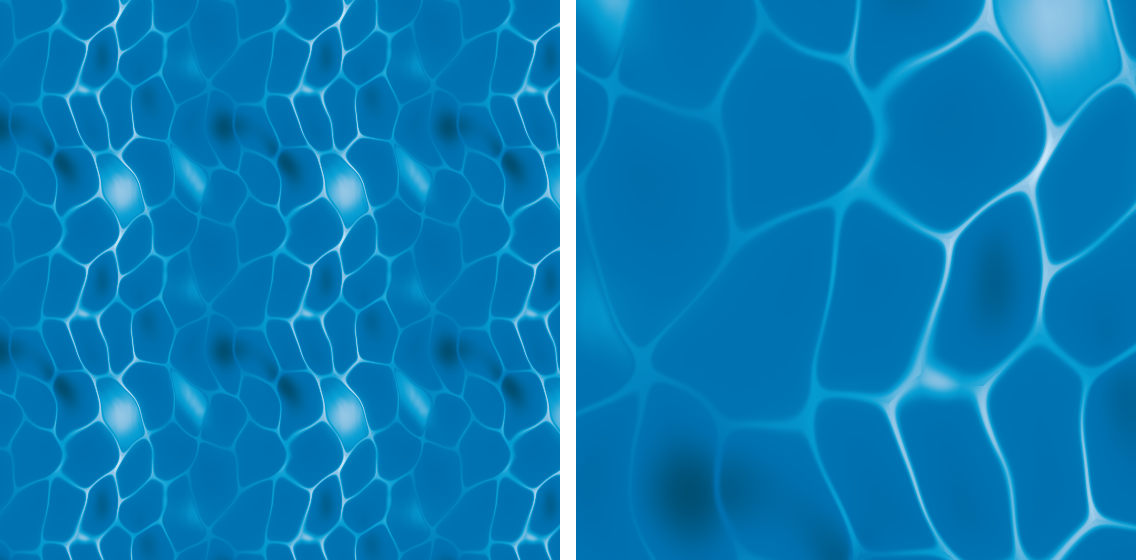
Left: the whole. Right: its middle third, enlarged.
This texture is drawn by a three.js fragment shader. Its source:

```glsl
// Tiling water caustics: tall leaning blue cells parted by thin glowing seams, with pale pools and deep spots.
// Cell sites lie in four waving rows of a wrapped tile; a soft Voronoi border distance
// draws the seams, and wrapped gradient noise bends and varies them.

#define REPEATS 2.5
#define ROWS 4
#define MAX_COLUMNS 7
#define JITTER 0.02
#define ROUNDING 130.0
#define SEAM_WIDTH 0.0045
#define DEEP vec3(0.0, 0.25, 0.34)
#define BODY vec3(0.0, 0.445, 0.695)
#define SHALLOW vec3(0.02, 0.62, 0.825)
#define PALE vec3(0.54, 0.76, 0.89)
#define GLINT vec3(0.84, 0.94, 1.0)

varying vec2 vUv;

vec2 hash2(vec2 c) {
  c = vec2(dot(c, vec2(127.1, 311.7)), dot(c, vec2(269.5, 183.3)));
  return fract(sin(c) * 43758.5);
}

float corner(vec2 cell, vec2 offset, vec2 period) {
  float angle = 6.2832 * hash2(mod(cell, period) + period).x;
  return dot(vec2(cos(angle), sin(angle)), offset);
}

// Gradient noise that wraps once per tile
float noise(vec2 p, vec2 period) {
  p *= period;
  vec2 i = floor(p), f = fract(p), e = vec2(1.0, 0.0);
  vec2 u = f * f * f * (f * (f * 6.0 - 15.0) + 10.0);
  return mix(mix(corner(i, f, period), corner(i + e, f - e, period), u.x),
             mix(corner(i + e.yx, f - e.yx, period), corner(i + 1.0, f - 1.0, period), u.x), u.y);
}

vec2 wrapDelta(vec2 d) {
  return d - floor(d + 0.5);
}

// Soft leaning ellipse, wrapped in the tile
float glow(vec2 p, vec2 centre, vec2 radii, float lean) {
  vec2 d = wrapDelta(p - centre);
  d.x += lean * d.y;
  d /= radii;
  return exp(-dot(d, d));
}

float pools(vec2 p) {
  return 0.62 * glow(p, vec2(0.545, 0.645), vec2(0.10, 0.12), 0.0)
       + 0.46 * glow(p, vec2(0.86, 0.71), vec2(0.06, 0.14), 0.59)
       + 0.25 * glow(p, vec2(0.89, 0.20), vec2(0.14, 0.08), 0.0);
}

float gaps(vec2 p) {
  return glow(p, vec2(0.33, 0.46), vec2(0.045, 0.07), 0.0)
       + glow(p, vec2(0.37, 0.09), vec2(0.045, 0.07), 0.0)
       + 0.6 * glow(p, vec2(0.73, 0.26), vec2(0.05), 0.0);
}

float shades(vec2 p) {
  return glow(p, vec2(0.26, 0.785), vec2(0.065, 0.10), 0.5)
       + glow(p, vec2(0.026, 0.93), vec2(0.09, 0.085), 0.0)
       + 0.55 * glow(p, vec2(0.65, 0.08), vec2(0.055, 0.11), 0.2)
       + 0.5 * glow(p, vec2(0.456, 0.257), vec2(0.045, 0.10), 0.0);
}

// Each row has its own start, spacing, wave height, wave step and wave phase
vec2 siteAt(float row, float column) {
  vec2 run = row < 1.0 ? vec2(0.12, 0.17) : row < 2.0 ? vec2(0.42, 0.18) : row < 3.0 ? vec2(0.54, 0.155) : vec2(0.88, 0.127);
  vec3 wave = row < 1.0 ? vec3(0.06, 0.95, -0.85) : row < 2.0 ? vec3(0.055, 3.14, 1.57)
            : row < 3.0 ? vec3(0.06, 1.9, -0.8) : vec3(0.07, 0.5, -1.4);
  vec2 site = vec2(run.x + run.y * column, 0.19 + 0.25 * row + wave.x * sin(wave.y * column + wave.z));
  return site + JITTER * (hash2(vec2(column, row) + 3.0) - 0.5);
}

// Offset to a site, sheared and squashed so that cells stand tall and lean
vec2 toSite(vec2 p, vec2 site) {
  vec2 d = wrapDelta(site - p);
  return vec2(d.x + 0.3 * sin(6.2832 * (p.y - 0.55)) * d.y, 0.68 * d.y);
}

// Rounded distance to the cell border, with the cell site and the steepness of the border
float borderDistance(vec2 p, out vec2 home, out float steepness) {
  float nearest = 9.0, sum = 1e-9;
  vec2 toHome = vec2(0.0);
  home = vec2(0.0);
  steepness = 0.0;
  for (int pass = 0; pass < 2; pass++) {
    for (int r = 0; r < ROWS; r++) {
      for (int c = 0; c < MAX_COLUMNS; c++) {
        if (c >= 5 + r - (r > 0 ? 1 : 0)) break;
        vec2 site = siteAt(float(r), float(c));
        vec2 d = toSite(p, site), apart = d - toHome;
        if (pass == 0) {
          if (dot(d, d) < nearest) { nearest = dot(d, d); toHome = d; home = site; }
        } else if (dot(apart, apart) > 1e-5) {
          vec2 normal = normalize(apart);
          float weight = exp(-ROUNDING * dot(0.5 * (d + toHome), normal));
          sum += weight;
          steepness += weight * abs(normal.x);
        }
      }
    }
  }
  steepness /= sum;
  return -log(sum) / ROUNDING;
}

void main() {
  vec2 p = vUv * REPEATS, home;
  vec2 bend = vec2(noise(p, vec2(5.0)), noise(p + 0.37, vec2(6.0)));
  float steepness;
  float border = borderDistance(p + 0.045 * bend, home, steepness);
  float inside = max(border, 0.0);
  // Seams: bright where steep in the narrow-celled band, faint elsewhere
  float band = pow(0.5 + 0.5 * cos(6.2832 * (p.x - 0.48)), 1.5), gap = gaps(p);
  float seam = inside / (SEAM_WIDTH + 0.012 * gap);
  float strength = mix(0.1, 0.58, band * mix(0.3, 1.0, steepness)) * (0.9 + 0.9 * noise(p + 0.2, vec2(7.0)));
  float light = max(strength, 0.45 * gap) * exp(-seam * seam);
  // Pools fill the cells whose site they cover and leak a little past them
  float open = smoothstep(0.08, 0.2, pools(home)) * smoothstep(0.0, 0.012, border);
  float streaks = 1.0 + 0.15 * noise(p + 0.2 * bend, vec2(24.0, 6.0));
  light = max(light, pools(p) * mix(0.32, 1.0, open) * streaks);
  // Cell bodies with a soft rim and deep centres
  float level = 0.30 + 0.06 * noise(p, vec2(4.0)) - 0.03 * smoothstep(0.0, 0.07, inside);
  level += (0.05 + 0.05 * band) * exp(-inside / 0.013) + light - 0.19 * shades(p) * (1.0 - open);

  vec3 color = mix(DEEP, BODY, smoothstep(0.0, 0.3, level));
  color = mix(color, SHALLOW, smoothstep(0.28, 0.6, level));
  color = mix(color, PALE, smoothstep(0.55, 0.88, level));
  gl_FragColor = vec4(mix(color, GLINT, smoothstep(0.85, 1.15, level)), 1.0);
}
```
